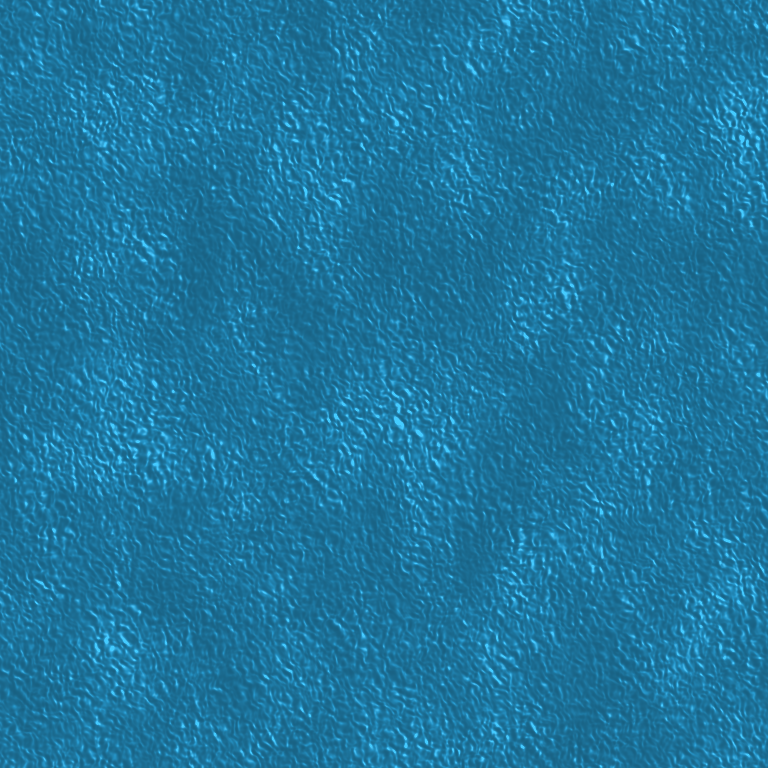
Reproduce this texture procedurally as a WebGL 2 fragment shader.

```glsl
#version 300 es
precision highp float;

uniform vec2 u_resolution;
out vec4 fragColor;

// Unit gradient at a lattice point
vec2 latticeGradient(ivec2 cell) {
  uvec2 q = uvec2(cell + 4096);
  uint h = q.x * 1597u ^ q.y * 51749u;
  h = (h ^ (h >> 15)) * 73939u;
  h = (h ^ (h >> 13)) * 91199u;
  h ^= h >> 16;
  float angle = float(h & 65535u) / 65536.0 * 6.28319;
  return vec2(cos(angle), sin(angle));
}

float gradientNoise(vec2 p) {
  ivec2 cell = ivec2(floor(p));
  vec2 f = fract(p);
  vec2 w = f * f * f * (f * (f * 6.0 - 15.0) + 10.0);
  float a = dot(latticeGradient(cell), f);
  float b = dot(latticeGradient(cell + ivec2(1, 0)), f - vec2(1, 0));
  float c = dot(latticeGradient(cell + ivec2(0, 1)), f - vec2(0, 1));
  float d = dot(latticeGradient(cell + ivec2(1, 1)), f - vec2(1, 1));
  return mix(mix(a, b, w.x), mix(c, d, w.x), w.y);
}

// Noise whose grains run along a direction
float grain(vec2 p, vec2 along, vec2 frequency) {
  vec2 across = vec2(-along.y, along.x);
  return gradientNoise(vec2(dot(p, across), dot(p, along)) * frequency);
}

// Wrinkles: diagonal folds giving way to upright ones, broken by fine pebbles
float wrinkleHeight(vec2 p, float upright) {
  float diagonal = grain(p, vec2(0.66, -0.75), vec2(135.0, 88.0));
  float vertical = grain(p + 3.7, vec2(0.17, -0.985), vec2(142.0, 98.0));
  float fine = grain(p + 1.3, vec2(0.45, -0.89), vec2(225.0, 170.0));
  return mix(diagonal, vertical, upright) + 0.5 * fine;
}

// Broad light and dark patches, stretched upright
float patches(vec2 p) {
  return gradientNoise(p * vec2(8.0, 5.0) + 5.3)
       + 0.7 * gradientNoise(p * vec2(17.0, 11.0) + 17.1)
       + 0.6 * gradientNoise(p * vec2(42.0, 28.0) + 41.9);
}

// Deep teal to sky blue, paler at the highlights
vec3 blueRamp(float tone) {
  float green = min(0.37 + 0.078 * exp(0.58 * tone), 0.8);
  vec3 colour = green * vec3(0.25, 1.0, 1.345);
  return colour + vec3(0.065, 0.0, -0.04) * smoothstep(0.58, 0.69, green);
}

void main() {
  vec2 p = gl_FragCoord.xy / u_resolution.y;

  // Bend the wrinkles gently and jostle them at their own scale
  vec2 bend = vec2(gradientNoise(p * 8.0 + 11.0), gradientNoise(p * 8.0 + 23.0));
  vec2 jostle = vec2(gradientNoise(p * 60.0 + 83.0), gradientNoise(p * 60.0 + 97.0));
  vec2 q = p + 0.012 * bend + 0.004 * jostle;
  float upright = smoothstep(-0.2, 0.3, gradientNoise(p * 22.0 + 57.0));

  // Slope towards the light
  vec2 lightStep = vec2(0.0032, 0.0024);
  float slope = wrinkleHeight(q - 0.5 * lightStep, upright)
              - wrinkleHeight(q + 0.5 * lightStep, upright);

  float shade = patches(p);
  float depth = 3.5 + 1.3 * gradientNoise(p * 14.0 + 71.0) + 0.6 * shade;
  fragColor = vec4(blueRamp(slope * depth + 1.25 * shade - 0.05), 1.0);
}
```
